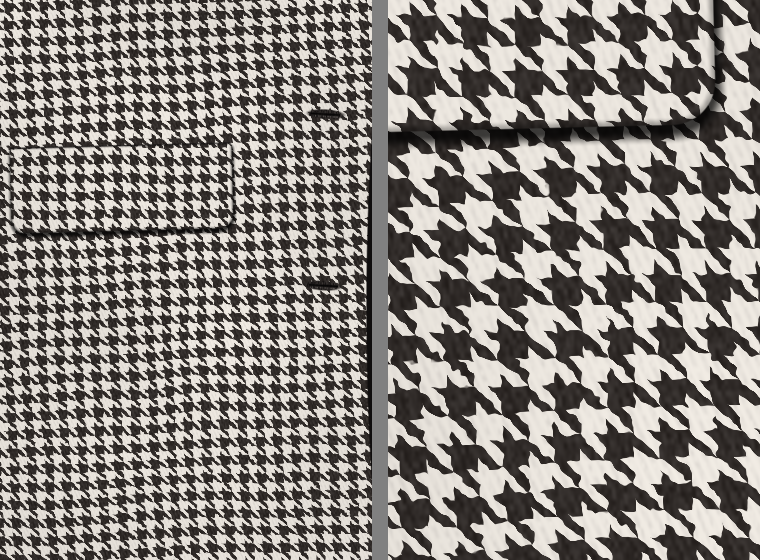
Left: the whole. Right: its middle third, enlarged.
This texture is drawn by a Shadertoy shader. Its source:

```glsl
// Houndstooth jacket cloth with a pocket flap, two buttonholes and a dark edge.
// Light and dark bands of warp and weft are chosen by a diagonal twill wave;
// distance functions lay the tailoring on top, noise adds the yarn grain.

const float ROWS = 31.5;                      // repeats over the canvas height
const vec3 IVORY = vec3(0.92, 0.90, 0.87);
const vec3 IVORY_SHADE = vec3(0.80, 0.78, 0.76);
const vec3 CHARCOAL = vec3(0.13, 0.11, 0.10);
const vec3 CHARCOAL_LIT = vec3(0.24, 0.22, 0.21);
const vec3 SHADOW = vec3(0.06, 0.05, 0.05);

float hash(vec2 p) {
    return fract(sin(dot(p, vec2(127.1, 311.7))) * 43758.5);
}

float noise(vec2 p) {
    vec2 i = floor(p), f = fract(p);
    f = f * f * (3.0 - 2.0 * f);
    return mix(mix(hash(i), hash(i + vec2(1, 0)), f.x),
               mix(hash(i + vec2(0, 1)), hash(i + vec2(1, 1)), f.x), f.y);
}

mat2 rotation(float angle) {
    float c = cos(angle), s = sin(angle);
    return mat2(c, s, -s, c);
}

// Soft band covering the middle "duty" part of each unit
float band(float t, float duty, float blur) {
    return smoothstep(-blur, blur, 0.5 * duty - abs(fract(t) - 0.5));
}

// 1 on light cloth, 0 on dark; q is in repeats
float houndstooth(vec2 q, float blur) {
    float warp = band(q.x, 0.49, blur);
    float weft = band(q.y, 0.49, blur);
    float twill = band(2.0 * (q.x + q.y) + 0.25, 0.5, 2.0 * blur);
    return mix(weft, warp, twill);
}

vec3 cloth(vec2 q, float blur) {
    // Uneven threads: slow drift of the weave and toothed outlines
    vec2 drift = vec2(noise(q * 0.35), noise(q * 0.35 + 19.0)) - 0.5;
    vec2 teeth = vec2(noise(q * 8.0), noise(q * 8.0 + 41.0)) - 0.5;
    float light = houndstooth(q + 0.22 * drift + 0.09 * teeth, blur);

    float yarn = noise(q * vec2(14.0, 9.0));
    float rib = 0.5 + 0.5 * sin(6.2832 * (q.x * 5.0 + q.y * 2.0));
    vec3 pale = mix(IVORY, IVORY_SHADE, 0.55 * yarn * rib);
    vec3 dark = mix(CHARCOAL, CHARCOAL_LIT, 0.25 * rib + 0.75 * yarn);
    return mix(dark, pale, light);
}

// Rounded box whose upper corners are nearly square
float flapDistance(vec2 p, vec2 extent) {
    float r = p.y < 0.0 ? 0.026 : 0.006;
    vec2 d = abs(p) - extent + r;
    return length(max(d, 0.0)) + min(max(d.x, d.y), 0.0) - r;
}

// Slit with a stitched rim
vec3 buttonhole(vec3 base, vec2 p, float px) {
    p = rotation(0.06) * p;
    float d = (length(p / vec2(0.032, 0.0085)) - 1.0) * 0.0085;
    float stitch = noise(p * vec2(700.0, 250.0));
    vec3 rim = mix(SHADOW, CHARCOAL_LIT, stitch);
    base = mix(base, rim, 1.0 - smoothstep(-px, px, d));
    float slit = 1.0 - smoothstep(-px, px, abs(p.y) - 0.0016);
    slit *= step(abs(p.x), 0.026);
    float glint = 1.0 - smoothstep(-px, px, abs(p.y + 0.004) - 0.0007);
    glint *= step(abs(p.x), 0.022);
    base = mix(base, IVORY_SHADE, 0.35 * glint * stitch);
    return mix(base, SHADOW * 0.5, slit);
}

void mainImage(out vec4 fragColor, in vec2 fragCoord) {
    float px = 1.0 / iResolution.y;
    vec2 uv = fragCoord * px;
    float blur = 0.6 * px * ROWS;

    // Body cloth, eased sideways around the dart
    vec2 p = uv;
    p.y += 0.006 * smoothstep(0.36, 0.52, uv.x) * (1.0 - smoothstep(0.4, 0.75, uv.y));
    vec3 color = cloth(rotation(-0.05) * p * ROWS, blur);

    // Pocket flap: shadow below, own piece of cloth, folded edge, top seam
    vec2 f = rotation(-0.025) * (uv - vec2(0.217, 0.664));
    vec2 flapSize = vec2(0.198, 0.076);
    float flap = flapDistance(f, flapSize);
    float shade = flapDistance(f + vec2(-0.001, 0.005), flapSize);
    color *= 0.25 + 0.75 * smoothstep(-0.002, 0.007, shade);
    vec3 flapCloth = cloth(rotation(0.02) * f * ROWS + vec2(0.3, 0.45), blur);
    flapCloth *= 1.0 - 0.3 * smoothstep(-0.005, 0.0, flap);
    color = mix(color, flapCloth, 1.0 - smoothstep(-px, px, flap));
    float seam = 1.0 - smoothstep(-px, px, abs(f.y - flapSize.y) - 0.001);
    color = mix(color, SHADOW, 0.7 * seam * step(abs(f.x), flapSize.x));

    // Two buttonholes down the front
    for (int i = 0; i < 2; i++) {
        vec2 center = vec2(0.582, 0.796) - float(i) * vec2(0.005, 0.306);
        color = buttonhole(color, uv - center, px);
    }

    // Front edge falling into the dark, plus gentle folds of light
    float rightSide = iResolution.x * px;
    float bow = uv.y - 0.45;
    float edge = rightSide - 0.010 + 0.10 * bow * bow;
    color = mix(color, SHADOW, smoothstep(-px, px, uv.x - edge));
    color *= 0.97 + 0.06 * noise(uv * 5.0);

    fragColor = vec4(color, 1.0);
}
```
